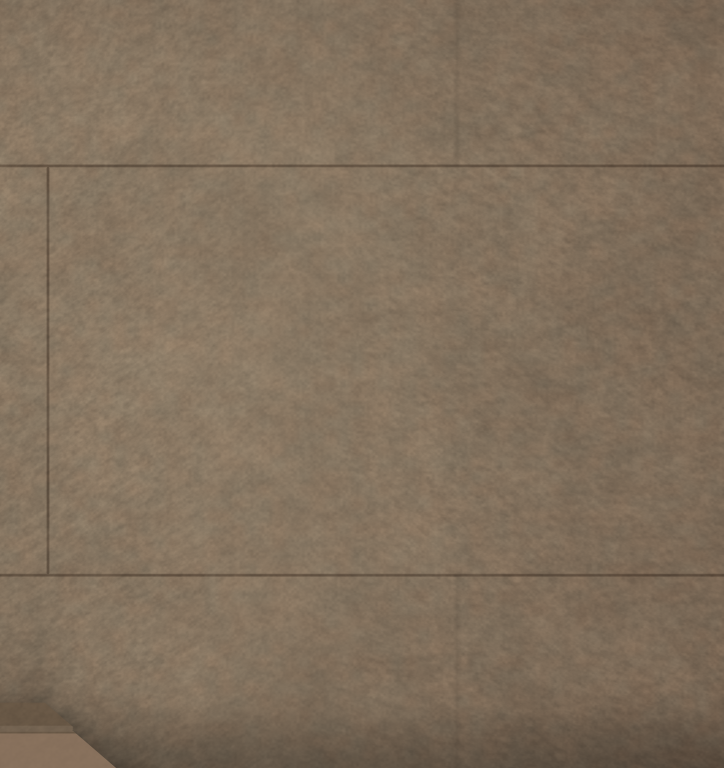
A Shadertoy shader for this texture:

```glsl
// Draws a grainy brown stone wall with thin panel joints and a bevelled ledge in the lower left.

// Lengths are in canvas heights, origin at the lower left.
const vec3 STONE_LIGHT = vec3(0.545, 0.478, 0.396);
const vec3 STONE_DARK = vec3(0.445, 0.375, 0.308);
const vec3 LEDGE_TOP = vec3(0.405, 0.340, 0.270);
const vec3 LEDGE_FRONT = vec3(0.530, 0.440, 0.360);
const vec3 JOINT_TINT = vec3(0.70, 0.67, 0.65);
const float JOINT_HIGH = 0.784;
const float JOINT_LOW = 0.251;
const float JOINT_LEFT = 0.0625;
const float JOINT_FAINT = 0.595;
const float JOINT_WIDTH = 0.0017;
const float LEDGE_HEIGHT = 0.085;
const float LIP_HEIGHT = 0.050;
const float LIP_END = 0.095;
const float BEVEL_START = 0.0586;
const float BEVEL_SLOPE = 1.16;
const float GRAIN_SCALE = 105.0;
const float GRAIN_STRENGTH = 0.125;
const float MOTTLE_STRENGTH = 0.10;

float hash(vec2 p) {
    return fract(sin(dot(p, vec2(127.1, 311.7))) * 43758.5453);
}

float valueNoise(vec2 p) {
    vec2 cell = floor(p);
    vec2 f = fract(p);
    f = f * f * (3.0 - 2.0 * f);
    float low = mix(hash(cell), hash(cell + vec2(1.0, 0.0)), f.x);
    float high = mix(hash(cell + vec2(0.0, 1.0)), hash(cell + vec2(1.0, 1.0)), f.x);
    return mix(low, high, f.y);
}

// Layered noise, centred on zero
float fbm(vec2 p) {
    float sum = 0.0;
    float weight = 0.5;
    for (int i = 0; i < 4; i++) {
        sum += weight * (valueNoise(p) - 0.5);
        p = mat2(1.6, 1.2, -1.2, 1.6) * p + 7.3;
        weight *= 0.55;
    }
    return sum;
}

// Short streaks that lean up on the left and down on the right
float grain(vec2 p) {
    vec2 rising = vec2(p.x + 0.5 * p.y, p.y - 0.55 * p.x) * vec2(0.75, 1.3);
    vec2 falling = vec2(p.x - 0.3 * p.y, p.y + 0.30 * p.x) * vec2(0.75, 1.3);
    float lean = smoothstep(0.1, 0.65, p.x);
    float streaks = mix(fbm(rising * GRAIN_SCALE), fbm(falling * GRAIN_SCALE), lean);
    return streaks + 0.35 * (valueNoise(p * GRAIN_SCALE * 2.7) - 0.5);
}

float line(float distanceToLine, float halfWidth, float pixel) {
    return 1.0 - smoothstep(halfWidth - pixel, halfWidth + pixel, abs(distanceToLine));
}

// Broad light from the left, falling off to the right and the floor
vec3 wallColour(vec2 p) {
    float shade = 0.12 + 0.50 * smoothstep(0.25, 1.0, p.x);
    shade += 0.16 * smoothstep(0.80, 1.0, p.y);
    shade += 0.20 * smoothstep(0.45, 0.05, p.y);
    shade -= 0.12 * exp(-12.0 * dot(p - vec2(0.50, 0.62), p - vec2(0.50, 0.62)));
    vec3 colour = mix(STONE_LIGHT, STONE_DARK, shade);
    colour *= 1.0 + MOTTLE_STRENGTH * (fbm(p * 7.0) + fbm(p * 24.0 + 3.0));
    float warmth = valueNoise(p * 58.0 + 19.0) - 0.5;
    colour += warmth * vec3(0.016, -0.004, -0.010);
    return colour * (1.0 - 0.26 * smoothstep(0.11, -0.02, p.y));
}

vec3 addJoints(vec3 colour, vec2 p, float pixel) {
    float middleRow = smoothstep(JOINT_LOW - pixel, JOINT_LOW + pixel, p.y)
                    * smoothstep(JOINT_HIGH + pixel, JOINT_HIGH - pixel, p.y);
    float joints = max(line(p.y - JOINT_HIGH, JOINT_WIDTH, pixel),
                       line(p.y - JOINT_LOW, JOINT_WIDTH, pixel));
    joints = max(joints, middleRow * line(p.x - JOINT_LEFT, JOINT_WIDTH, pixel));
    float faint = (1.0 - middleRow) * line(p.x - JOINT_FAINT, 0.003, 0.004);
    float wear = 0.75 + 0.25 * valueNoise(p * 30.0);
    colour *= mix(vec3(1.0), JOINT_TINT, joints * wear);
    return colour * (1.0 - 0.07 * faint);
}

vec3 addLedge(vec3 colour, vec2 p, float speckle, float pixel) {
    float bevel = BEVEL_START + (LEDGE_HEIGHT - p.y) * BEVEL_SLOPE;
    float edge = p.y > LIP_HEIGHT ? min(bevel, LIP_END) : bevel - 0.006;

    // Soft shadow cast on the wall
    float gap = max(max(p.x - edge, p.y - LEDGE_HEIGHT), 0.0);
    colour *= 1.0 - 0.20 * exp(-gap * 30.0);

    float inside = smoothstep(pixel, -pixel, p.x - edge)
                 * smoothstep(pixel, -pixel, p.y - LEDGE_HEIGHT);
    float front = smoothstep(pixel, -pixel, p.y - LIP_HEIGHT + 0.005);
    vec3 ledge = mix(LEDGE_TOP, LEDGE_FRONT, front);
    ledge *= 1.0 + speckle * mix(0.12, 0.05, front);

    // Pale rim along the lower edge of the top face
    ledge += 0.05 * line(p.y - LIP_HEIGHT - 0.001, 0.004, pixel);
    return mix(colour, ledge, inside);
}

void mainImage(out vec4 fragColor, in vec2 fragCoord) {
    vec2 p = fragCoord / iResolution.y;
    float pixel = 1.0 / iResolution.y;
    float speckle = grain(p);
    vec3 colour = wallColour(p) * (1.0 + GRAIN_STRENGTH * 1.6 * speckle);
    colour = addJoints(colour, p, pixel);
    colour = addLedge(colour, p, speckle, pixel);
    fragColor = vec4(clamp(colour, 0.0, 1.0), 1.0);
}
```
